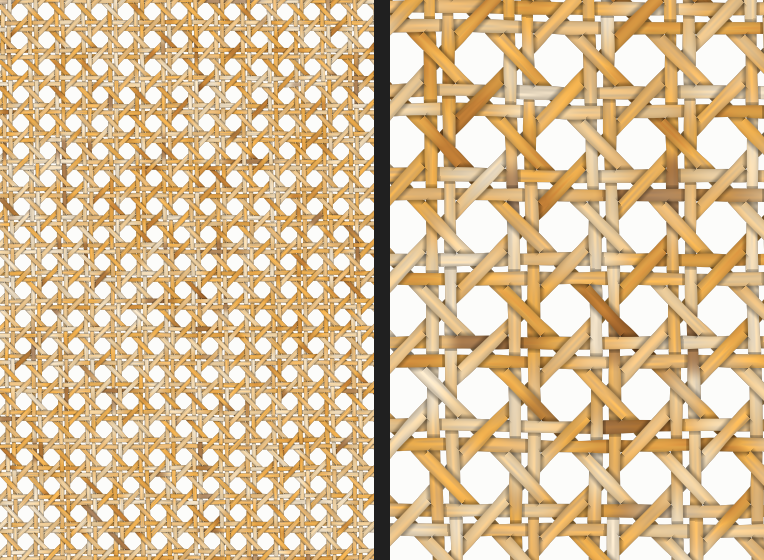
Left, the full canvas; right, a detail of the centre.
A Shadertoy shader for this texture:

```glsl
// Woven cane webbing: paired upright and level strands plus two diagonal families
// leave rounded octagonal holes. Each strand is a distance band with its own tone
// and fibres; bands are painted from bottom to top in the order of the weave.

const vec2  REPEATS    = vec2(14.05, 20.1);  // holes across and down
const vec2  PHASE      = vec2(-0.47, -0.18);
const float SHEAR      = 0.25;               // sideways drift over the height
const float WOBBLE     = 0.07;
const float PAIR_SHIFT = 0.115;              // strand centre from the pair axis
const float PAIR_HALF  = 0.076;              // half width of paired strands
const float DIAG_HALF  = 0.079;              // half width of diagonals
const float SHADOW     = 0.07;               // reach of contact shadows

const vec3 PAPER = vec3(0.99, 0.99, 0.98);
const vec3 PALE  = vec3(0.91, 0.85, 0.75);
const vec3 SAND  = vec3(0.90, 0.78, 0.59);
const vec3 TAN   = vec3(0.88, 0.70, 0.45);
const vec3 GOLD  = vec3(0.91, 0.67, 0.30);
const vec3 BROWN = vec3(0.72, 0.47, 0.20);
const vec3 STAIN = vec3(0.48, 0.28, 0.13);

float hash(vec2 p) {
    vec3 q = fract(vec3(p.xyx) * 0.1031);
    q += dot(q, q.yzx + 33.33);
    return fract((q.x + q.y) * q.z);
}

float noise(vec2 p) {
    vec2 i = floor(p), f = fract(p);
    f = f * f * (3.0 - 2.0 * f);
    return mix(mix(hash(i), hash(i + vec2(1, 0)), f.x),
               mix(hash(i + vec2(0, 1)), hash(i + vec2(1, 1)), f.x), f.y);
}

// Blend through the cane colours, pale at 0 and brown at 1
vec3 caneColor(float tone) {
    float t = clamp(tone, 0.0, 1.0) * 4.0;
    vec3 c = mix(PALE, SAND, clamp(t, 0.0, 1.0));
    c = mix(c, TAN, clamp(t - 1.0, 0.0, 1.0));
    c = mix(c, GOLD, clamp(t - 2.0, 0.0, 1.0));
    return mix(c, BROWN, clamp(t - 3.0, 0.0, 1.0));
}

// One strand: rgb is its colour, w its signed edge distance
vec4 strand(float across, float along, float id, float halfWidth, float bias) {
    float seed = id * 7.0 + 300.0;
    float lengthTone = noise(vec2(along * 1.3 + 80.0, seed));
    float tone = 0.3 * hash(vec2(seed, 5.0)) + 0.85 * lengthTone - 0.14 + bias;

    // Fine fibres run lengthwise
    float fibre = noise(vec2(across * 32.0 + seed, along * 2.5 + 90.0)) - 0.5;
    vec3 color = caneColor(tone + 0.22 * fibre) * (1.0 + 0.18 * fibre);

    // Rare weathered stretches
    float wear = noise(vec2(along * 0.55 + 40.0, seed + 3.0));
    color = mix(color, STAIN, 0.6 * smoothstep(0.87, 0.97, wear));

    // Rounded profile and slightly uneven width
    float edge = abs(across) / halfWidth;
    color *= 1.04 - 0.14 * edge * edge;
    float uneven = 0.018 * (noise(vec2(along * 3.0 + 60.0, seed)) - 0.5);
    return vec4(color, abs(across) - halfWidth - uneven);
}

// Cast a shadow on the layers below, then cover them; a holds total coverage
void lay(inout vec4 weave, vec4 s, float pixel) {
    float cover = clamp(0.5 - s.w / pixel, 0.0, 1.0);
    weave.rgb *= 1.0 - 0.32 * (1.0 - smoothstep(0.0, SHADOW, s.w));
    weave.rgb = mix(weave.rgb, s.rgb, cover);
    weave.a = max(weave.a, cover);
}

void mainImage(out vec4 fragColor, in vec2 fragCoord) {
    vec2 uv = fragCoord / iResolution.xy;
    float pixel = REPEATS.x / iResolution.x;

    // Grid whose integer points are the crossings of the pairs
    vec2 g = uv * REPEATS + PHASE + vec2(SHEAR * uv.y, 0.0);
    g += WOBBLE * (vec2(noise(g * 0.6 + 20.0), noise(g * 0.6 + 70.0)) - 0.5);
    vec2 node = round(g), c = g - node;
    float patchTone = 0.2 * (noise(uv * vec2(3.0, 4.5) + 9.0) - 0.5);

    // Paired strands, numbered by pair and side
    vec2 id = 2.0 * node + step(0.0, c);
    vec2 offset = abs(c) - PAIR_SHIFT;
    vec4 upright = strand(offset.x, g.y, id.x, PAIR_HALF, patchTone - 0.05);
    vec4 level = strand(offset.y, g.x, id.y + 91.0, PAIR_HALF, patchTone - 0.02);

    // Diagonals pass midway between crossings
    vec2 diag = vec2(g.x + g.y, g.x - g.y) - 0.5;
    vec2 line = round(diag), side = (diag - line) * 0.7071;
    vec4 falling = strand(side.x, diag.y * 0.7071, line.x + 211.0, DIAG_HALF, patchTone + 0.1);
    vec4 rising = strand(side.y, diag.x * 0.7071, line.y + 337.0, DIAG_HALF, patchTone + 0.1);

    // Falling strands cross over uprights, rising ones over levels
    bool onUpright = abs(c.x) < abs(c.y);
    bool uprightOver = mod(id.x + id.y, 2.0) > 0.5;
    vec4 weave = vec4(BROWN, 0.0);
    if (onUpright) lay(weave, rising, pixel); else lay(weave, falling, pixel);
    if (uprightOver) {
        lay(weave, level, pixel);
        lay(weave, upright, pixel);
    } else {
        lay(weave, upright, pixel);
        lay(weave, level, pixel);
    }
    if (onUpright) lay(weave, falling, pixel); else lay(weave, rising, pixel);

    fragColor = vec4(mix(PAPER, weave.rgb, weave.a), 1.0);
}
```
